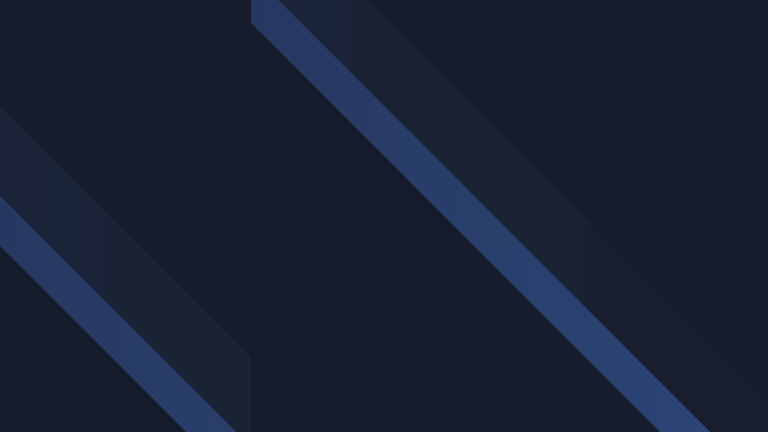
A Shadertoy shader for this background:

```glsl
// Two panels of dark navy, each crossed by a blue diagonal band with a faint shadow band above it.

// Layout, in units of the canvas height
const float PANEL_EDGE = 0.581;   // x where the right panel begins
const float PANEL_SHIFT = 1.097;  // diagonal offset between the two panels
const float BAND_LOW = 0.528;     // lower edge of the bright band
const float BAND_HIGH = 0.644;    // bright band meets the faint band
const float FAINT_HIGH = 0.852;   // upper edge of the faint band
const float FADE_START = 0.75;    // where the faint band dims, from the panel edge
const float FADE_END = 0.80;
const float BAND_LENGTH = 1.06;   // horizontal run of the band gradient

// Colours
const vec3 NAVY = vec3(0.090, 0.110, 0.176);
const vec3 BAND_TOP = vec3(0.147, 0.220, 0.380);
const vec3 BAND_BOTTOM = vec3(0.173, 0.270, 0.460);
const vec3 FAINT_BLUE = vec3(0.105, 0.140, 0.225);
const vec3 FAINT_TEAL = vec3(0.099, 0.137, 0.200);
const vec3 FAINT_DIM = vec3(0.097, 0.117, 0.185);

// Antialiased step: 0 below the edge, 1 above it
float softStep(float edge, float value, float width) {
    return clamp((value - edge) / width + 0.5, 0.0, 1.0);
}

// One panel: run is the distance from its left side, diagonal crosses the bands
vec3 panelColor(float run, float diagonal, float pixel) {
    float width = 1.5 * pixel;
    float aboveLow = softStep(BAND_LOW, diagonal, width);
    float aboveHigh = softStep(BAND_HIGH, diagonal, width);
    float aboveFaint = softStep(FAINT_HIGH, diagonal, width);

    vec3 band = mix(BAND_TOP, BAND_BOTTOM, clamp(run / BAND_LENGTH, 0.0, 1.0));
    vec3 faint = mix(FAINT_BLUE, FAINT_TEAL, smoothstep(0.0, 0.5, run));
    faint = mix(faint, FAINT_DIM, smoothstep(FADE_START, FADE_END, run));

    vec3 color = mix(NAVY, band, aboveLow);
    color = mix(color, faint, aboveHigh);
    return mix(color, NAVY, aboveFaint);
}

void mainImage(out vec4 fragColor, in vec2 fragCoord) {
    float pixel = 1.0 / iResolution.y;
    vec2 p = fragCoord * pixel;
    float diagonal = p.x + p.y - 1.0;

    // Join the panels at a vertical edge
    vec3 left = panelColor(p.x, diagonal + PANEL_SHIFT, pixel);
    vec3 right = panelColor(p.x - PANEL_EDGE, diagonal, pixel);
    vec3 color = mix(left, right, softStep(PANEL_EDGE, p.x, pixel));

    fragColor = vec4(color, 1.0);
}
```
